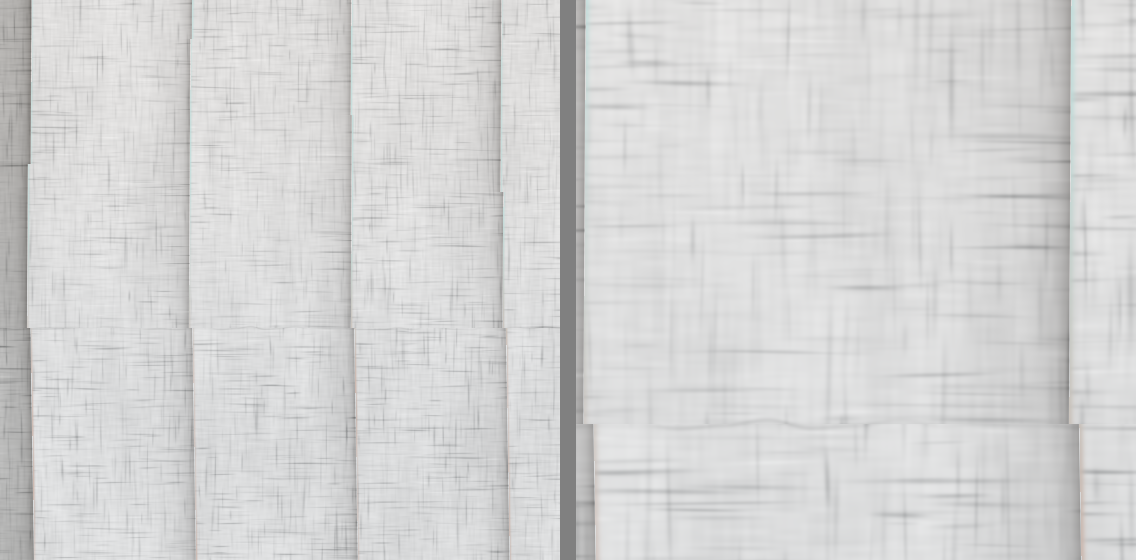
Left, the full canvas; right, a detail of the centre.
Give the GLSL for this texture, as a Shadertoy shader.

```glsl
// Overlapping pale vertical slats covered in a crosshatched linen weave.
// Stepped edges split the canvas into slats; each casts a soft shadow to its
// left, and layers of tapered dashes in hashed cells make the threads.

#define PITCH 0.289          // distance between slat edges
#define FIRST_EDGE 0.055     // left edge of the first whole slat
#define SEAM 0.414           // height of the joint across all slats
#define THREAD_WIDTH 0.0013
#define THREAD_LAYERS 8
#define THREAD_DEPTH 0.105
#define SHADOW_DEPTH 0.19
#define OUTER_DIMMING 0.13   // extra darkness of the leftmost slat
#define WARM_TOP vec3(0.880, 0.876, 0.872)
#define COOL_BOTTOM vec3(0.866, 0.870, 0.873)
#define CYAN_RIM vec3(0.74, 0.87, 0.86)
#define RUST_RIM vec3(0.79, 0.70, 0.66)

vec3 hash32(vec2 p) {
    vec3 q = fract(p.xyx * vec3(0.1031, 0.1030, 0.0973));
    q += dot(q, q.yxz + 33.33);
    return fract((q.xxy + q.yzz) * q.zyx);
}

float valueNoise(vec2 p) {
    vec2 i = floor(p), f = fract(p);
    f = f * f * (3.0 - 2.0 * f);
    float low = mix(hash32(i).x, hash32(i + vec2(1, 0)).x, f.x);
    float high = mix(hash32(i + vec2(0, 1)).x, hash32(i + 1.0).x, f.x);
    return mix(low, high, f.y);
}

// Left edge of slat k at height y: leaning, with a step at each joint
float slatEdge(float k, float y) {
    float lean = y < SEAM ? 0.0065 * (1.0 - y / SEAM)
                          : -0.006 + 0.003 * (y - SEAM) / (1.0 - SEAM);
    float joint = 0.6 + 0.36 * fract(0.3 + 0.62 * k);
    float jog = 0.005 * cos(k) * step(joint, y);
    float narrowing = 0.018 * step(2.5, k);
    return FIRST_EDGE + PITCH * k + lean + jog - narrowing;
}

// One layer of thin tapered dashes running along x, one per hashed cell
float dashes(vec2 p, vec2 grid, float seed, float width) {
    vec2 q = p * grid;
    q.x += 7.0 * hash32(vec2(floor(q.y), seed)).x;
    vec2 cell = floor(q), f = fract(q) - 0.5;
    vec3 shape = hash32(cell + seed * 17.3);
    vec3 look = hash32(cell + seed * 5.7 + 41.0);
    float halfLength = mix(0.14, 0.48, shape.x);
    float along = f.x - (shape.y - 0.5) * (1.0 - 2.0 * halfLength);
    float tilt = (look.x - 0.5) * 0.06 * along / grid.x;
    float across = (f.y - (shape.z - 0.5) * 0.6) / grid.y + tilt;
    float taper = 1.0 - smoothstep(0.1, 1.0, abs(along) / halfLength);
    float w = width * mix(0.8, 1.35, look.z);
    float present = look.y * look.y * smoothstep(0.2, 0.6, look.y);
    return present * taper * exp(-across * across / (w * w));
}

// Both thread directions, gathered into loose clusters
float weave(vec2 p, float seed) {
    float total = 0.0;
    for (int i = 0; i < THREAD_LAYERS; i++) {
        float n = float(i), s = seed + n * 3.1;
        float cluster = smoothstep(0.2, 0.8, valueNoise(p * 8.0 + seed * 4.3 + n));
        float weft = dashes(p, vec2(4.5 + 0.7 * n, 29.0 + 4.0 * n), s, THREAD_WIDTH);
        float warp = dashes(p.yx, vec2(5.5 + 0.8 * n, 25.0 + 3.0 * n), s + 60.0,
                            THREAD_WIDTH * 1.2);
        total += (weft + 0.85 * warp) * mix(0.4, 1.3, cluster);
    }
    return total;
}

void mainImage(out vec4 fragColor, in vec2 fragCoord) {
    vec2 uv = fragCoord / iResolution.xy;
    float pixel = 1.0 / iResolution.x;

    // Slat under this point and distances to its two edges
    float slat = -1.0;
    for (int i = 0; i < 4; i++) slat += step(slatEdge(float(i), uv.y), uv.x);
    float fromLeft = uv.x - slatEdge(slat, uv.y);
    float toRight = slatEdge(slat + 1.0, uv.y) - uv.x;
    float upper = step(SEAM, uv.y);
    float antialias = smoothstep(0.0, 1.2 * pixel, toRight);

    // Base tone with broad mottling, soft streaks and fine woven grain
    vec3 color = mix(COOL_BOTTOM, WARM_TOP, smoothstep(0.2, 0.9, uv.y));
    color += 0.030 * (valueNoise(uv * vec2(11.0, 5.0) + upper * 7.0) - 0.5);
    color += 0.030 * (valueNoise(uv * vec2(45.0, 11.0) + 5.0) - 0.5);
    float grain = valueNoise(uv * vec2(50.0, 300.0))
                + valueNoise(uv * vec2(260.0, 40.0) + 19.0) - 1.0;
    color += 0.026 * grain;

    // Dark threads and a few pale ones
    float seed = 11.0 + slat * 2.7 + upper * 31.0;
    color -= THREAD_DEPTH * min(weave(uv, seed), 1.9) * vec3(1.0, 0.98, 0.97);
    color += 0.03 * dashes(uv, vec2(9.0, 60.0), seed + 90.0, THREAD_WIDTH);

    // Faint uneven crease along the joint
    float crease = uv.y - SEAM + 0.006 * (valueNoise(vec2(uv.x * 38.0, 3.0)) - 0.5);
    float creaseFade = valueNoise(vec2(uv.x * 25.0, 8.0));
    color -= 0.08 * creaseFade * exp(-crease * crease / 2.5e-6);

    // Shadow of the overlapping slat on the right; the outermost is dimmer
    float shadow = 0.55 * exp(-toRight / 0.034) + 0.95 * exp(-toRight / 0.006);
    shadow *= mix(0.8, 1.0, uv.y) * antialias;
    color -= SHADOW_DEPTH * shadow * vec3(0.97, 1.0, 1.02);
    color -= OUTER_DIMMING * step(slat, -0.5) * antialias * vec3(0.98, 1.0, 1.04);

    // Thin tinted rim on the exposed left edge
    vec3 rim = mix(RUST_RIM, CYAN_RIM, smoothstep(SEAM - 0.12, SEAM + 0.25, uv.y));
    float rimWear = mix(0.4, 0.9, valueNoise(vec2(slat * 5.0, uv.y * 7.0)));
    color = mix(color, rim, rimWear * exp(-fromLeft * fromLeft / 6e-6));

    fragColor = vec4(clamp(color, 0.0, 1.0), 1.0);
}
```
